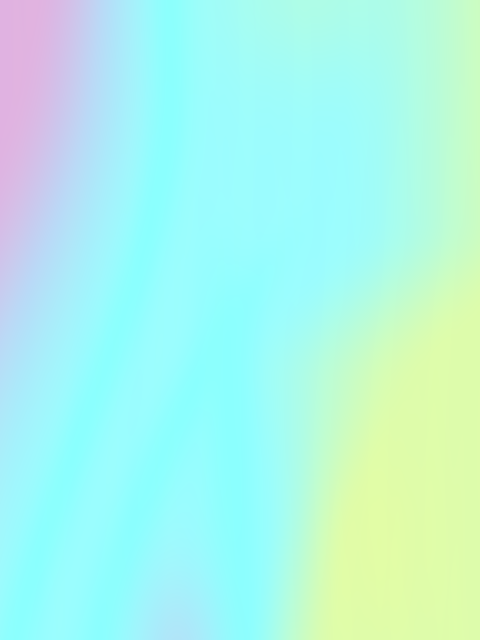
A WebGL 2 fragment shader for this background:

```glsl
#version 300 es
precision highp float;
// Soft pastel gradient: an aqua field with a lilac glow at the upper left and
// lime along the right. Curved boundaries drive smooth colour ramps, while
// Gaussian bands and glows add the deeper aqua folds and pale patches.

uniform vec2 u_resolution;
out vec4 fragColor;

const vec3 AQUA = vec3(0.61, 0.99, 0.995);
const vec3 DEEP_AQUA = vec3(0.545, 1.0, 0.995);
const vec3 PERIWINKLE = vec3(0.73, 0.85, 0.965);
const vec3 PINK = vec3(0.88, 0.70, 0.88);
const vec3 LIME = vec3(0.885, 0.99, 0.65);

// Gaussian falloff, equal to 1 at zero offset
float bell(float offset, float width) {
    float t = offset / width;
    return exp(-t * t);
}

// Elliptical glow
float glow(vec2 p, vec2 center, vec2 radii) {
    vec2 q = (p - center) / radii;
    return exp(-dot(q, q));
}

// Blend through three colours, the middle one at t = 0.5
vec3 ramp3(vec3 a, vec3 b, vec3 c, float t) {
    return t < 0.5 ? mix(a, b, t * 2.0) : mix(b, c, t * 2.0 - 1.0);
}

// Fine layered sines for faint, nearly vertical streaks
float streaks(vec2 p) {
    float sum = 0.0;
    float amplitude = 0.5;
    float frequency = 55.0;
    for (int i = 0; i < 3; i++) {
        sum += amplitude * sin(p.x * frequency + 2.0 * sin(p.y * 5.0 + float(i)));
        frequency *= 1.9;
        amplitude *= 0.5;
    }
    return sum;
}

// Bright curve that separates the lilac side from the aqua field
float ridgeX(float y) {
    return 0.355 * smoothstep(-0.2, 0.88, y);
}

// Deep aqua folds: the ridge and two branches that join near the middle
float foldAmount(vec2 p, float ridge) {
    float main = bell(p.x - ridge, 0.048);
    float fade = 1.0 - smoothstep(0.4, 0.72, p.y);
    float leftX = 0.21 + 0.3 * p.y + 0.5 * p.y * p.y;
    float left = fade * bell(p.x - leftX, 0.055);
    float right = fade * bell(p.x - 0.5 + 0.06 * p.y, 0.06);
    return 1.0 - (1.0 - main) * (1.0 - left) * (1.0 - right);
}

// Lilac strength grows away from the ridge, faster near the top
float lilacAmount(vec2 p, float ridge) {
    float reach = (ridge - p.x) * mix(0.5, 1.0, p.y * p.y);
    return smoothstep(0.0, 0.285, reach);
}

// Lime strength across a bent boundary that softens upward
float limeAmount(vec2 p) {
    float edge = 0.605 + 0.2 * min(p.y, 0.62) + 0.2 * smoothstep(0.4, 0.66, p.y);
    float width = mix(0.095, 0.23, smoothstep(0.15, 0.55, p.y));
    float side = 0.94 * smoothstep(-width, width, p.x - edge);
    float top = 0.27 * glow(p, vec2(0.66, 1.02), vec2(0.19, 0.14));
    float core = 0.06 * glow(p, vec2(0.78, 0.15), vec2(0.13, 0.16));
    return min(side + top * (1.0 - side) + core, 1.0);
}

void main() {
    vec2 p = gl_FragCoord.xy / u_resolution;
    float ridge = ridgeX(p.y);

    // Aqua field and folds
    vec3 color = mix(AQUA, DEEP_AQUA, foldAmount(p, ridge));

    // Pale periwinkle patch at the bottom
    float patchGlow = glow(p, vec2(0.37, -0.03), vec2(0.085, 0.13));
    color = mix(color, PERIWINKLE, 0.7 * patchGlow);

    // Lilac and lime sides
    color = ramp3(color, PERIWINKLE, PINK, lilacAmount(p, ridge));
    color = mix(color, LIME, limeAmount(p));

    color += 0.004 * streaks(p) * vec3(1.0, 0.3, -0.6);
    fragColor = vec4(clamp(color, 0.0, 1.0), 1.0);
}
```
